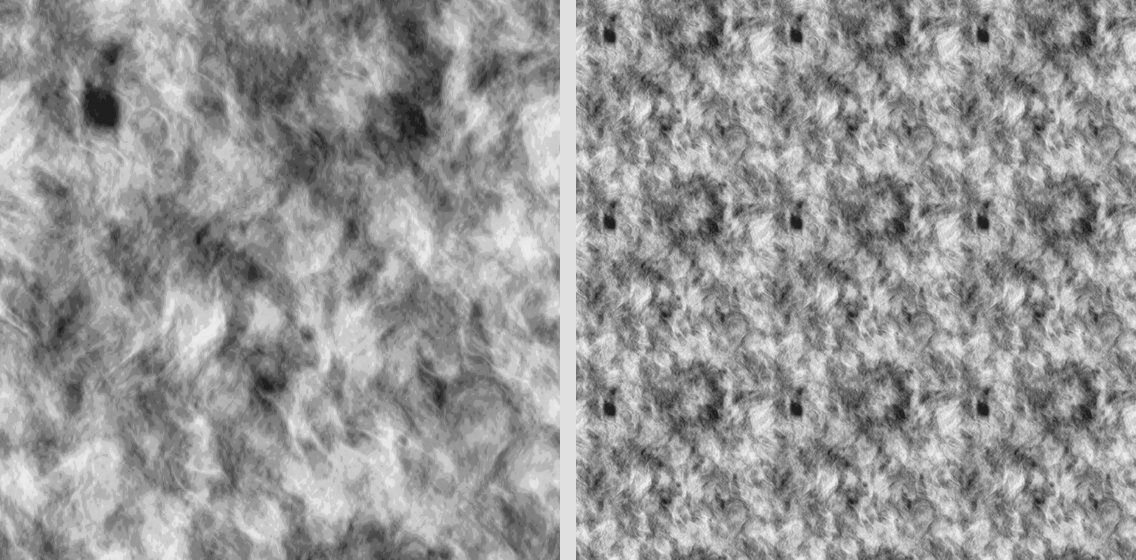
Left: one tile. Right: repeated 3 by 3.
Reproduce this texture procedurally as a Shadertoy shader.

```glsl
const float MEAN_TONE      = 0.59;
const float CLOUD_CONTRAST = 1.25;
const float STREAK_AMOUNT  = 0.50;
const float VEIN_AMOUNT    = 0.15;
const float PIT_AMOUNT     = 0.22;
const float GRAIN_AMOUNT   = 0.17;
const float WARP_AMOUNT    = 0.05;
const float TERRACE_LEVELS = 10.0;
const float TERRACE_MIX    = 0.62;
const float OCTAVE_GAIN    = 0.69;
const float BRIGHT_KNEE    = 0.76;
const float BRIGHT_SQUEEZE = 0.35;

// Whole cell counts keep every layer tileable
const vec2 CLOUD_CELLS  = vec2(11.0, 7.0);
const vec2 WARP_CELLS   = vec2(9.0, 7.0);
const vec2 PIT_CELLS    = vec2(15.0, 10.0);
const vec2 VEIN_CELLS   = vec2(5.0, 2.0);
const vec2 STREAK_CELLS = vec2(16.0, 5.0);
const vec2 GRAIN_CELLS  = vec2(120.0, 72.0);
const vec2 MASK_CELLS   = vec2(6.0, 5.0);

float hash(vec2 p, float seed) {
    return fract(sin(dot(p, vec2(127.1, 311.7)) + seed * 17.3) * 43758.545);
}

// Value noise that wraps after the given number of cells
float noise(vec2 uv, vec2 cells, float seed) {
    vec2 p = uv * cells;
    vec2 i = floor(p);
    vec2 f = p - i;
    f = f * f * (3.0 - 2.0 * f);
    vec2 a = mod(i, cells);
    vec2 b = mod(i + 1.0, cells);
    return mix(mix(hash(a, seed), hash(vec2(b.x, a.y), seed), f.x),
               mix(hash(vec2(a.x, b.y), seed), hash(b, seed), f.x), f.y);
}

float fbm(vec2 uv, vec2 cells, int octaves, float seed) {
    float sum = 0.0, weight = 1.0, total = 0.0;
    for (int k = 0; k < octaves; k++) {
        sum += weight * noise(uv, cells, seed + float(k));
        total += weight;
        weight *= OCTAVE_GAIN;
        cells *= 2.0;
    }
    return sum / total;
}

// Thin bright ridge along the middle level of a noise field
float vein(vec2 uv, vec2 cells, float seed) {
    float ridge = 1.0 - abs(fbm(uv, cells, 4, seed) - 0.5) / 0.07;
    return pow(max(ridge, 0.0), 1.5);
}

// Flat steps with edges about one pixel wide
float terrace(float tone) {
    float x = tone * TERRACE_LEVELS;
    float w = clamp(0.6 * fwidth(x), 0.02, 0.5);
    return (floor(x) + smoothstep(0.5 - w, 0.5 + w, fract(x))) / TERRACE_LEVELS;
}

void mainImage(out vec4 fragColor, in vec2 fragCoord) {
    vec2 uv = fragCoord / iResolution.xy;

    // Warped domain and its two diagonal views
    vec2 warp = vec2(fbm(uv, WARP_CELLS, 3, 11.0), fbm(uv, WARP_CELLS, 3, 23.0)) - 0.5;
    vec2 p = uv + WARP_AMOUNT * warp;
    vec2 falling = vec2(p.x + p.y, p.x - p.y);
    vec2 rising = falling.yx;

    // Upright clouds with diagonal streaks
    float clouds = fbm(p, CLOUD_CELLS, 6, 31.0) - 0.5;
    float mask = noise(uv, MASK_CELLS, 47.0);
    float streaks = mix(fbm(falling, STREAK_CELLS, 4, 53.0),
                        fbm(rising, STREAK_CELLS, 4, 61.0),
                        smoothstep(0.4, 0.7, mask)) - 0.5;

    // Bright veins and dark rounded pits
    float veins = vein(falling, VEIN_CELLS, 71.0) * smoothstep(0.35, 0.75, 1.0 - mask)
                + vein(rising, VEIN_CELLS, 83.0) * smoothstep(0.4, 0.8, mask);
    float pits = smoothstep(0.6, 0.84, fbm(p, PIT_CELLS, 2, 97.0));

    float tone = MEAN_TONE + CLOUD_CONTRAST * clouds + STREAK_AMOUNT * streaks
               + VEIN_AMOUNT * veins - PIT_AMOUNT * pits;
    tone -= BRIGHT_SQUEEZE * max(tone - BRIGHT_KNEE, 0.0);

    // Ragged terraces over the soft tone
    float grain = GRAIN_AMOUNT * (fbm(uv, GRAIN_CELLS, 2, 103.0) - 0.5);
    tone = mix(tone + 0.4 * grain, terrace(tone + grain), TERRACE_MIX);

    fragColor = vec4(vec3(clamp(tone, 0.12, 0.92)), 1.0);
}
```
